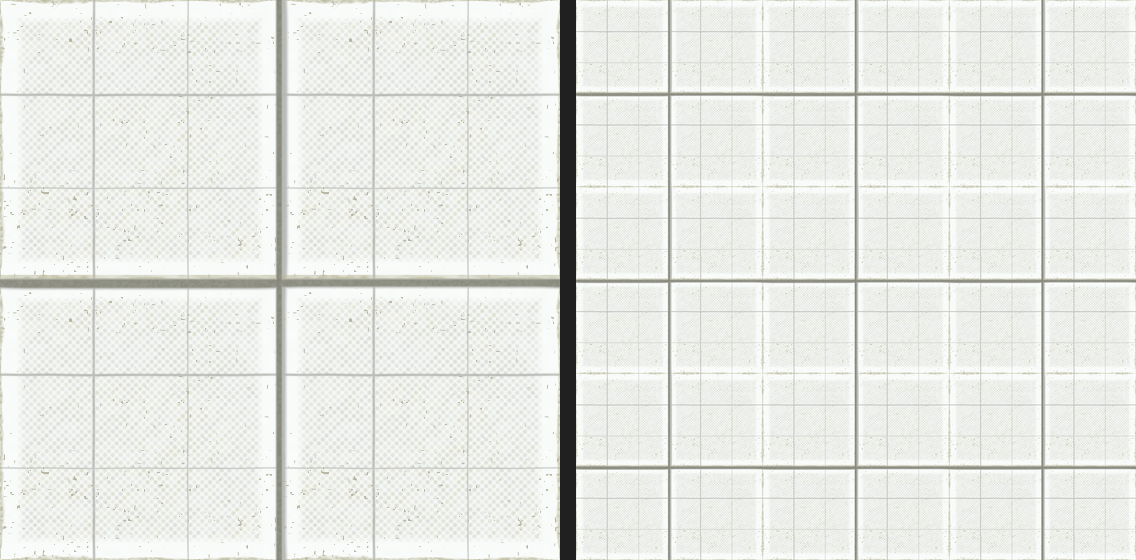
Left: one tile. Right: repeated 3 by 3.
Reproduce this texture procedurally as a Shadertoy shader.

```glsl
// Worn white ceramic: 2 x 2 panels, each scored into 3 x 3 squares with a staggered dot print.
// Panels share wrapping noise for stains and specks; one deep shaded groove per axis crosses
// the canvas centre. Every layer is periodic, so the canvas tiles.

const float PANELS = 2.0;             // panels across and down
const float DOTS = 36.0;              // dot pitches per panel
const float DOT_RADIUS = 0.27;        // in dot pitches
const float PRINT_MARGIN = 0.064;     // blank border of a panel
const vec2 SCORE_THICK = vec2(0.335, 0.661);  // x of upright, y of level line
const vec2 SCORE_THIN = vec2(0.671, 0.328);
const float THICK_HALF = 0.0042;      // half widths in panel units
const float THIN_HALF = 0.0026;
const float UNIT = 1.0 / 768.0;       // groove profile unit, in canvas widths

const vec3 GLAZE = vec3(0.962, 0.972, 0.962);
const vec3 RIM = vec3(0.975, 0.985, 0.977);
const vec3 DOT_COOL = vec3(0.865, 0.875, 0.855);
const vec3 DOT_WARM = vec3(0.875, 0.870, 0.810);
const vec3 SCORE = vec3(0.69, 0.70, 0.68);
const vec3 STAIN = vec3(0.73, 0.72, 0.61);
const vec3 SPECK = vec3(0.61, 0.60, 0.50);
const vec3 SHADOW = vec3(0.71, 0.72, 0.70);
const vec3 GROOVE = vec3(0.53, 0.53, 0.48);

float hash(vec2 p) {
    vec3 q = fract(vec3(p.xyx) * 0.1031);
    q += dot(q, q.yzx + 33.33);
    return fract((q.x + q.y) * q.z);
}

// Value noise over the unit square, wrapping after n cells
float noise(vec2 p, vec2 n) {
    p *= n;
    vec2 i = floor(p), f = fract(p);
    f = f * f * (3.0 - 2.0 * f);
    float a = hash(mod(i, n)), b = hash(mod(i + vec2(1, 0), n));
    float c = hash(mod(i + vec2(0, 1), n)), d = hash(mod(i + 1.0, n));
    return mix(mix(a, b, f.x), mix(c, d, f.x), f.y);
}

// Soft-edged fill: 1 inside negative distance
float fill(float d, float soft) {
    return 1.0 - smoothstep(-0.5 * soft, 0.5 * soft, d);
}

// Band from lo to hi with separate ramps on each side
float band(float s, float lo, float hi, float rampLo, float rampHi) {
    return smoothstep(lo - rampLo, lo, s) * (1.0 - smoothstep(hi, hi + rampHi, s));
}

// One layer of the dot lattice, with uneven ink; x = ink, y = warmth
vec2 dotLayer(vec2 q, float soft) {
    vec2 id = mod(floor(q), DOTS);
    float ink = fill(length(fract(q) - 0.5) - DOT_RADIUS, soft);
    return vec2(ink * mix(0.5, 1.0, hash(id + 7.0)), hash(id + 51.0));
}

// Sparse short scratches, one candidate per cell
float scratches(vec2 p, float px) {
    const float CELLS = 30.0;
    vec2 id = floor(p * CELLS);
    vec2 q = fract(p * CELLS) - 0.5;
    float h = hash(id + 13.0);
    q -= 0.4 * (vec2(hash(id + 3.0), hash(id + 29.0)) - 0.5);
    q = h < 0.04 ? q.yx : q;
    q.y += 0.25 * q.x * (hash(id + 41.0) - 0.5);
    vec2 d = abs(q) - vec2(0.07 + 0.19 * hash(id + 61.0), 0.05);
    return step(h, 0.08) * fill(max(d.x, d.y), px * CELLS + 0.05);
}

void mainImage(out vec4 fragColor, in vec2 fragCoord) {
    vec2 uv = fragCoord / iResolution.xy;
    vec2 p = fract(uv * PANELS);
    float px = PANELS / min(iResolution.x, iResolution.y);
    vec2 toEdge = min(p, 1.0 - p);
    float edge = min(toEdge.x, toEdge.y);

    float patches = noise(p, vec2(7.0));
    float medium = noise(p, vec2(40.0));
    float grain = noise(p, vec2(128.0));

    // Glaze, brighter towards the rim
    float inner = smoothstep(PRINT_MARGIN - 0.01, PRINT_MARGIN + 0.03, edge);
    vec3 col = mix(RIM, GLAZE, inner) + 0.008 * (medium - 0.5);

    // Staggered dot print
    float soft = px * DOTS + 0.14;
    vec2 a = dotLayer(p * DOTS, soft), b = dotLayer(p * DOTS + 0.5, soft);
    vec2 dots = a.x > b.x ? a : b;
    float warmth = smoothstep(0.45, 0.9, 0.5 * (dots.y + patches));
    col = mix(col, mix(DOT_COOL, DOT_WARM, warmth), dots.x * inner);

    // Clustered specks and scratches
    float cluster = smoothstep(0.35, 0.85, patches);
    float limit = mix(0.89, 0.765, cluster);
    float dirt = smoothstep(limit, limit + 0.08, 0.6 * grain + 0.4 * noise(p, vec2(64.0)));
    dirt = max(dirt, scratches(p, px) * smoothstep(0.15, 0.55, grain));
    col = mix(col, SPECK, 0.65 * dirt);

    // Scored lines, slightly wavering and worn
    vec2 waver = 0.0022 * (vec2(noise(p.yy, vec2(6.0)), noise(p.xx, vec2(6.0))) - 0.5);
    vec2 thick = abs(p - SCORE_THICK + waver) - THICK_HALF;
    vec2 thin = abs(p - SCORE_THIN + waver) - THIN_HALF;
    float scored = 0.9 * fill(min(thick.x, thick.y), px + 0.003);
    scored = max(scored, 0.7 * fill(min(thin.x, thin.y), px + 0.002));
    col = mix(col, SCORE, scored * mix(0.8, 1.0, medium));

    // Ragged stains along panel edges
    float reach = 0.003 + 0.017 * patches * (0.4 + medium);
    float stain = (1.0 - smoothstep(0.3 * reach, reach, edge)) * (0.35 + 0.65 * grain);
    col = mix(col, STAIN, 0.9 * stain);

    // Central grooves: s.x runs right, s.y runs down; width shifts gently along them
    vec2 s = vec2(uv.x - 0.5, 0.5 - uv.y) / UNIT;
    vec2 shift = smoothstep(-0.3, 0.3, sin(6.28319 * vec2(uv.y - 0.5, uv.x)));
    float aa = px / (PANELS * UNIT);
    float shade = band(s.x, -3.0, 5.0 + 2.0 * shift.x, 5.0, 5.0 + aa);
    shade = max(shade, band(s.y, -1.0, 8.0 + 2.0 * shift.y, 2.0, 4.0 + aa));
    col = mix(col, SHADOW, 0.95 * shade);
    float crust = band(s.y, -6.0, -2.0, 2.0, 2.0) * (0.4 + 0.6 * medium);
    col = mix(col, STAIN, 0.7 * crust);
    float core = band(s.x, -3.0, 1.0, 2.0 + aa, 1.5 + aa);
    core = max(core, 0.9 * band(s.y, 1.0, 7.0 + 2.0 * shift.y, 2.0 + aa, 2.0 + aa));
    col = mix(col, GROOVE + 0.06 * (grain - 0.5), 0.92 * core);

    fragColor = vec4(clamp(col, 0.0, 1.0), 1.0);
}
```
